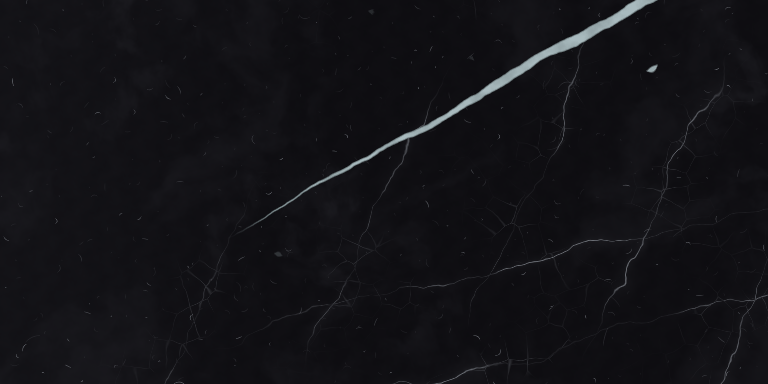
Give the GLSL for this texture, as a WebGL 2 fragment shader.

```glsl
#version 300 es
precision highp float;
// Polished black marble: one pale diagonal vein, grey hairline fractures, scattered flecks.

uniform vec2 u_resolution;
out vec4 outColor;

const vec3 BLACK = vec3(0.047, 0.044, 0.058);
const vec3 HAZE = vec3(0.125, 0.125, 0.145);
const vec3 HAIRLINE = vec3(0.56, 0.58, 0.61);
const vec3 PALE = vec3(0.66, 0.73, 0.745);
const vec3 PALE_RIM = vec3(0.40, 0.45, 0.46);

const vec2 MAIN_TIP = vec2(0.60, 0.385);   // where the pale vein starts
const vec2 MAIN_DIR = vec2(0.869, 0.495);
const float MAIN_THIN = 0.0012;            // half widths at tip and far end
const float MAIN_WIDE = 0.0145;

const int STEEP_COUNT = 5;
const float STEEP_START = 0.42;
const float STEEP_GAP = 0.36;
const float STEEP_LEAN = 0.46;
const int SHALLOW_COUNT = 2;
const float SHALLOW_GAP = 0.23;
const float SHALLOW_SLOPE = 0.24;
const float HAIR_HALF = 0.0009;
const float CRACKLE_SCALE = 15.0;

vec2 hash2(vec2 p) {
    vec3 h = fract(p.xyx * vec3(0.1031, 0.1030, 0.0973));
    h += dot(h, h.yzx + 33.33);
    return fract((h.xx + h.yz) * h.zy);
}

// Layered, rotated sines, about -1 to 1
float waves(vec2 p) {
    float sum = 0.0, amp = 0.5;
    for (int i = 0; i < 6; i++) {
        sum += amp * sin(p.x + 1.4 * sin(p.y * 0.9 + float(i) * 2.3));
        p = mat2(1.52, 1.17, -1.17, 1.52) * p + 3.7;
        amp *= 0.52;
    }
    return sum;
}

// Cellular noise: difference of the two nearest distances
float cellEdge(vec2 p) {
    vec2 cell = floor(p);
    float near1 = 9.0, near2 = 9.0;
    for (int y = -1; y <= 1; y++)
    for (int x = -1; x <= 1; x++) {
        vec2 c = cell + vec2(x, y);
        float d = length(c + hash2(c) - p);
        near2 = min(near2, max(near1, d));
        near1 = min(near1, d);
    }
    return near2 - near1;
}

float cover(float d, float soft) {
    return clamp(0.5 - d / soft, 0.0, 1.0);
}

// Short bent strokes, one per chosen grid cell; most are dim
float flecks(vec2 p, float cellSize, float len, float halfWidth, float share, float soft) {
    vec2 cell = floor(p / cellSize);
    float result = 0.0;
    for (int y = -1; y <= 1; y++)
    for (int x = -1; x <= 1; x++) {
        vec2 c = cell + vec2(x, y);
        vec2 place = hash2(c + 17.0), look = hash2(c + 71.0), form = hash2(c + 133.0);
        if (look.x > share) continue;
        vec2 q = p - (c + place) * cellSize;
        float angle = form.x * 6.2832;
        q = mat2(cos(angle), -sin(angle), sin(angle), cos(angle)) * q;
        float reach = len * mix(0.12, 1.0, form.y * form.y);
        q.y += (place.x - 0.5) * 1.2 * q.x * q.x / reach;
        float along = min(1.0, q.x * q.x / (reach * reach));
        float d = length(vec2(max(abs(q.x) - reach, 0.0), q.y));
        float glow = mix(0.12, 0.75, pow(look.y, 4.0));
        result = max(result, glow * cover(d - halfWidth * (1.0 - 0.7 * along), soft));
    }
    return result;
}

void main() {
    vec2 p = gl_FragCoord.xy / u_resolution.y;
    float soft = max(1.0 / u_resolution.y, 0.0025);
    vec2 warp = vec2(waves(p * 9.0), waves(p.yx * 9.0 + 21.0));
    vec2 bent = p + 0.034 * warp;

    // Frame of the main vein: along, across
    vec2 rel = p - MAIN_TIP;
    float along = dot(rel, MAIN_DIR);
    float across = dot(rel, vec2(-MAIN_DIR.y, MAIN_DIR.x));
    float below = mix(1.0, 0.25, smoothstep(-0.03, 0.06, across));

    // Dark ground with faint clouds and wisps
    float cloud = smoothstep(0.0, 1.0, waves(vec2(along * 7.0, across * 12.0) + warp));
    float wisps = smoothstep(0.15, 0.9, waves(bent * 24.0)) * smoothstep(-0.2, 0.7, waves(p * 4.0 + 5.0));
    float ground = 0.12 + 0.28 * cloud + 0.3 * wisps + 0.22 * smoothstep(0.9, 0.0, p.x);
    vec3 color = mix(BLACK, HAZE, ground) + 0.005 * waves(p * 70.0);

    // Hairline fractures: a steep family, then a shallow family
    float hair = 0.0, nearest = 1.0;
    for (int i = 0; i < STEEP_COUNT + SHALLOW_COUNT; i++) {
        float k = float(i), d, span;
        if (i < STEEP_COUNT) {
            d = abs(bent.x - STEEP_START - k * STEEP_GAP - STEEP_LEAN * bent.y) * 0.91;
            float middle = 0.2 + 0.35 * sin(k * 0.785);
            span = smoothstep(0.42, 0.22, abs(p.y - middle));
        } else {
            float rise = 0.22 - (k - float(STEEP_COUNT)) * SHALLOW_GAP;
            d = abs(bent.y - rise - SHALLOW_SLOPE * (bent.x - 1.0)) * 0.97;
            span = smoothstep(0.5, 1.15, p.x);
        }
        float patchy = mix(0.12, 0.75, smoothstep(-0.35, 0.65, waves(p * 8.0 + k * 4.1)));
        float strength = span * patchy * below;
        hair = max(hair, strength * (cover(d - HAIR_HALF, soft) + 0.09 * exp(-d * 110.0)));
        nearest = min(nearest, d + 0.12 * (1.0 - span * below));
    }

    // Fine crackle that gathers around the fractures
    float web = cellEdge((p + 0.022 * warp.yx) * CRACKLE_SCALE) / (2.0 * CRACKLE_SCALE);
    float webMask = exp(-nearest * 20.0) * smoothstep(-0.1, 0.7, waves(p * 13.0 + 9.0));
    hair = max(hair, 0.42 * webMask * cover(web - 0.0004, soft));
    color = mix(color, HAIRLINE, min(hair, 1.0));

    // Fine flecks, longer scratches, rare pale blotches
    float specks = flecks(p, 0.05, 0.011, 0.0008, 0.62, soft);
    specks = max(specks, flecks(p + 5.3, 0.17, 0.026, 0.0009, 0.4, soft));
    color = mix(color, HAIRLINE, specks);
    float blotch = flecks(p + 0.012 * warp + 2.7, 0.3, 0.026, 0.0065, 0.16, soft * 1.8);
    color = mix(color, PALE, min(1.0, blotch * 1.3));

    // Main vein: tapered, wavering, with a greyer rim
    float sway = 0.009 * waves(vec2(along * 11.0, 1.3)) + 0.0012 * waves(p * 60.0);
    float halfWidth = mix(MAIN_THIN, MAIN_WIDE, smoothstep(-0.1, 1.3, along));
    halfWidth *= 1.0 + 0.22 * waves(vec2(along * 26.0, 4.0));
    float edge = abs(across + sway) - halfWidth;
    float core = smoothstep(0.0, 0.0045, -edge) * (0.88 + 0.22 * waves(p * 55.0));
    float started = smoothstep(-0.02, 0.16, along);
    color = mix(color, mix(PALE_RIM, PALE, clamp(core, 0.0, 1.0)), cover(edge, soft) * started);

    outColor = vec4(color, 1.0);
}
```
